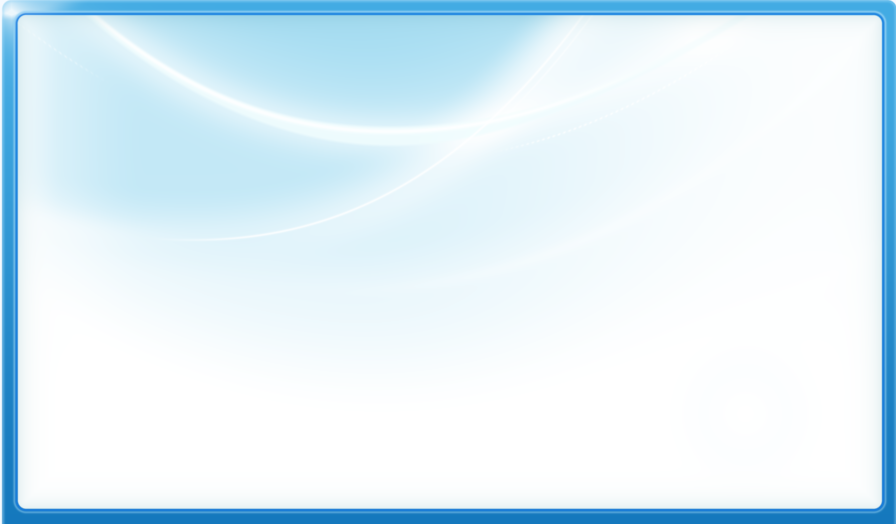
Write a WebGL 2 fragment shader that draws this background.

```glsl
#version 300 es
precision highp float;
// A pale sky panel crossed by sweeping arcs of light inside a glossy blue frame.
// Skewed parabolas bound the tinted regions and carry the glowing lines;
// rounded-box distances shape the panel, its double rim and the frame.
uniform vec2 u_resolution;
out vec4 fragColor;

// Signed distance to a skewed parabola, positive above it.
float arc(vec2 p, vec2 apex, float bend, float skew) {
    float x = p.x - apex.x;
    float height = apex.y + x * x * (bend + skew * x);
    float slope = x * (2.0 * bend + 3.0 * skew * x);
    return (p.y - height) / sqrt(1.0 + slope * slope);
}

float roundBox(vec2 p, vec2 halfSize, float radius) {
    vec2 q = abs(p) - halfSize + radius;
    return length(max(q, 0.0)) + min(max(q.x, q.y), 0.0) - radius;
}

float glow(float d, float width) {
    return exp(-d * d / (width * width));
}

// Falls from one to zero between the two edges.
float fall(float from, float to, float x) {
    return 1.0 - smoothstep(from, to, x);
}

vec3 sky(vec2 p, float px) {
    float main = arc(p, vec2(0.744, 0.740), 0.617, -0.162);
    float cross = arc(p, vec2(0.367, 0.542), 0.504, 0.365);
    float middle = arc(p, vec2(0.622, 0.444), 0.36, 0.10);
    float low = arc(p, vec2(0.733, 0.204), 0.441, -0.081);
    float dotted = arc(p, vec2(0.744, 0.689), 0.53, 0.0);

    // Blue tint, deeper in each region enclosed by another arc
    float side = fall(0.65, 1.6, p.x);
    float left = smoothstep(0.02, 0.28, p.x);
    float inCross = smoothstep(0.0, 0.10, cross);
    float tint = 0.05 * fall(0.0, 0.5, abs(p.y - 0.75));
    tint += 0.22 * smoothstep(-0.02, 0.24, low) * side * mix(0.55, 1.0, left);
    tint += 0.15 * smoothstep(-0.01, 0.10, middle) * side * mix(0.6, 1.0, left);
    tint += 0.27 * inCross * mix(0.35, 1.0, left);
    tint += 0.32 * smoothstep(0.0, 0.20, main) * inCross;
    tint += 0.03 * glow(length(p - vec2(1.42, 0.21)) - 0.08, 0.05);
    vec3 color = vec3(1.0) - vec3(0.34, 0.13, 0.05) * tint;

    // Soft light around the arcs
    float haze = 0.50 * glow(main, 0.045) + 0.45 * glow(cross + 0.012, 0.045)
               * smoothstep(0.25, 0.95, p.x);
    haze += 0.35 * glow(cross, 0.03) * fall(0.05, 0.5, p.x);
    haze += 0.30 * glow(middle, 0.012) * smoothstep(0.5, 1.1, p.x);
    haze += 0.35 * glow(low, 0.022);
    haze += 0.70 * glow(length((p - vec2(1.36, 0.945)) * vec2(0.7, 1.0)), 0.055);
    color = mix(color, vec3(1.0), min(haze, 0.95));

    // Main crescent, thickest at its lowest point
    float thick = 0.006 + 0.012 * glow(p.x - 0.744, 0.30);
    float band = fall(thick - 0.004, thick + 0.004, abs(main));
    float arm = fall(1.0, 1.4, p.x);
    color = mix(color, vec3(0.94, 0.99, 0.995), 0.85 * band * mix(0.5, 1.0, arm));
    color = mix(color, vec3(1.0), 0.85 * glow(main - 0.5 * thick, 0.005) * arm);

    // Fine crossing lines and a dotted trail
    float fine = glow(cross, 0.0025) * smoothstep(0.25, 0.5, p.x);
    fine += 0.6 * glow(cross + 0.014, 0.002) * smoothstep(0.90, 1.05, p.x);
    float dots = glow(fract(p.x / 0.010) - 0.5, 0.3) * glow(dotted, 0.5 * px + 0.0012);
    dots *= smoothstep(0.92, 1.05, p.x) * fall(1.34, 1.40, p.x) + 0.5 * fall(0.12, 0.22, p.x);
    return mix(color, vec3(1.0), min(0.75 * fine + 0.65 * dots, 1.0));
}

void main() {
    vec2 p = gl_FragCoord.xy / u_resolution * vec2(1.7067, 1.0);
    float px = 1.0 / u_resolution.y;
    float panel = roundBox(p - vec2(0.857, 0.5), vec2(0.823, 0.471), 0.016);
    float outer = roundBox(p - vec2(0.856, 0.45), vec2(0.852, 0.55), 0.018);

    // Frame: vertical gradient, corner glint and bright outer edge
    vec3 frame = mix(vec3(0.08, 0.47, 0.74), vec3(0.26, 0.67, 0.89),
                     smoothstep(-0.05, 1.0, p.y));
    vec2 corner = abs(p - vec2(0.022, 0.975));
    float glint = 0.75 * exp(-dot(corner, vec2(16.0, 22.0)));
    glint += 0.25 * fall(0.10, 0.18, p.x + 1.5 * (1.0 - p.y)) * smoothstep(0.96, 0.975, p.y);
    frame = mix(frame, vec3(1.0), min(glint, 0.9));
    frame = mix(frame, vec3(0.62, 0.85, 0.97), 0.35 * glow(outer + 0.002, 0.003));

    // Double rim between frame and panel
    float rim = mix(0.45, 0.75, p.y);
    frame = mix(frame, vec3(0.60, 0.83, 0.96), rim * glow(panel - 0.0065, 0.0025));
    frame = mix(frame, vec3(0.09, 0.48, 0.88), 0.8 * glow(panel - 0.0022, 0.0025));

    // Panel: white haze on the left, gentle shade along its edge
    vec3 inside = sky(p, px);
    inside = mix(inside, vec3(1.0), 0.55 * fall(0.03, 0.12, p.x));
    float shade = exp(min(panel, 0.0) / 0.018);
    inside *= 1.0 - vec3(0.10, 0.055, 0.05) * shade;

    vec3 color = mix(inside, frame, smoothstep(-px, px, panel));
    color = mix(color, vec3(0.96, 0.98, 1.0), smoothstep(-px, px, outer));
    fragColor = vec4(color, 1.0);
}
```
